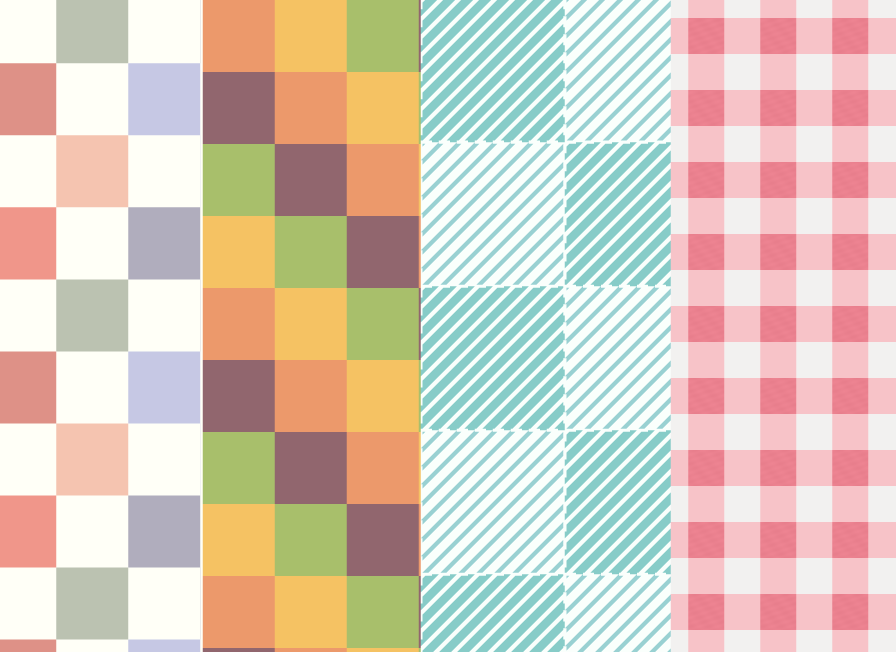
Reproduce this pattern procedurally as a WebGL 2 fragment shader.

```glsl
#version 300 es
precision highp float;

uniform vec2 u_resolution;
out vec4 outColor;

// Layout, in units of one check; y runs down from the top
const float CHECKS_DOWN = 9.055;
const float PASTEL_END = 2.785;
const float HARLEQUIN_START = 2.815;
const float HARLEQUIN_END = 5.845;
const float STRIPED_END = 9.315;
const vec2 PASTEL_OFFSET = vec2(0.78, 0.88);
const vec2 STRIPED_OFFSET = vec2(5.845, -0.025);
const vec2 GINGHAM_OFFSET = vec2(9.56, 0.25);

// Line work
const float STRIPES_PER_CHECK = 4.0;
const float STRIPE_SHARE = 0.33;
const float SEAM_HALF_WIDTH = 0.022;
const float SEAM_DASH_SHARE = 0.62;
const float BAND_SHARE = 0.5;
const float WEAVE_DEPTH = 0.012;
const int SAMPLES = 4;

// Colours
const vec3 IVORY = vec3(1.0, 1.0, 0.97);
const vec3 SAGE = vec3(0.735, 0.76, 0.695);
const vec3 PEACH = vec3(0.96, 0.77, 0.69);
const vec3 BRICK = vec3(0.87, 0.57, 0.53);
const vec3 SALMON = vec3(0.94, 0.59, 0.54);
const vec3 LAVENDER = vec3(0.775, 0.785, 0.895);
const vec3 SLATE = vec3(0.69, 0.68, 0.74);
const vec3 ORANGE = vec3(0.925, 0.60, 0.42);
const vec3 YELLOW = vec3(0.96, 0.76, 0.39);
const vec3 GREEN = vec3(0.66, 0.75, 0.42);
const vec3 PLUM = vec3(0.57, 0.40, 0.43);
const vec3 TEAL = vec3(0.53, 0.80, 0.785);
const vec3 PALE_TEAL = vec3(0.60, 0.82, 0.825);
const vec3 MINT_WHITE = vec3(0.98, 1.0, 0.99);
const vec3 LINEN = vec3(0.95, 0.945, 0.94);
const vec3 PINK = vec3(0.97, 0.765, 0.785);
const vec3 ROSE = vec3(0.92, 0.505, 0.56);

// Pale squares on ivory, hues repeating every four rows
vec3 pastelChecks(vec2 p) {
    vec2 cell = floor(p - PASTEL_OFFSET);
    if (mod(cell.x + cell.y, 2.0) < 0.5) return IVORY;
    bool early = mod(cell.y, 4.0) < 1.5;
    if (cell.x < -0.5) return early ? BRICK : SALMON;
    if (cell.x > 0.5) return early ? LAVENDER : SLATE;
    return early ? PEACH : SAGE;
}

// Four colours stepping along the diagonal
vec3 harlequinChecks(vec2 p) {
    vec2 cell = floor(p - vec2(HARLEQUIN_START, 0.0));
    float hue = mod(cell.x - cell.y, 4.0);
    if (hue < 0.5) return ORANGE;
    if (hue < 1.5) return YELLOW;
    return hue < 2.5 ? GREEN : PLUM;
}

// Double-size checks hatched on the diagonal, joined by dashed seams
vec3 stripedChecks(vec2 p) {
    vec2 q = p - STRIPED_OFFSET;
    vec2 cell = floor(q / 2.0);
    bool filled = mod(cell.x + cell.y, 2.0) < 0.5;
    float stripe = step(fract((q.x + q.y) * STRIPES_PER_CHECK), STRIPE_SHARE);
    vec3 color = filled ? mix(TEAL, MINT_WHITE, stripe)
                        : mix(MINT_WHITE, PALE_TEAL, stripe);

    vec2 seamDistance = abs(q - 2.0 * round(q / 2.0));
    vec2 onSeam = step(seamDistance, vec2(SEAM_HALF_WIDTH));
    vec2 dash = step(fract(q.yx * STRIPES_PER_CHECK), vec2(SEAM_DASH_SHARE));
    vec2 seam = onSeam * dash;
    return mix(color, MINT_WHITE, max(seam.x, seam.y));
}

// Crossing bands that deepen where they overlap
vec3 gingham(vec2 p) {
    vec2 q = p - GINGHAM_OFFSET;
    vec2 band = step(fract(q), vec2(BAND_SHARE));
    float layers = band.x + band.y;
    float weave = WEAVE_DEPTH * sin(q.y * 50.0) * sin(q.x * 25.0 + q.y * 25.0);
    if (layers > 1.5) return ROSE + weave;
    return layers > 0.5 ? PINK : LINEN;
}

vec3 patchwork(vec2 p) {
    if (p.x < PASTEL_END) return pastelChecks(p);
    if (p.x < HARLEQUIN_START) return IVORY;
    if (p.x < HARLEQUIN_END) return harlequinChecks(p);
    if (p.x < STRIPED_END) return stripedChecks(p);
    return gingham(p);
}

void main() {
    // Average a grid of samples to smooth every edge
    vec3 sum = vec3(0.0);
    for (int j = 0; j < SAMPLES; j++) {
        for (int i = 0; i < SAMPLES; i++) {
            vec2 jitter = (vec2(i, j) + 0.5) / float(SAMPLES) - 0.5;
            vec2 pixel = gl_FragCoord.xy + jitter;
            pixel.y = u_resolution.y - pixel.y;
            sum += patchwork(pixel / u_resolution.y * CHECKS_DOWN);
        }
    }
    outColor = vec4(sum / float(SAMPLES * SAMPLES), 1.0);
}
```
